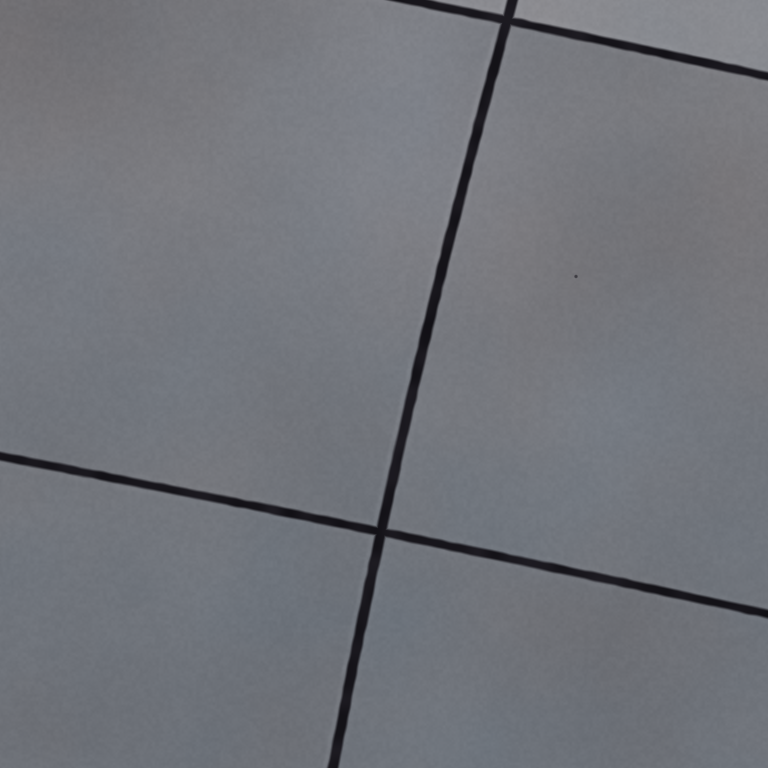
Write a three.js fragment shader that draws this texture.

```glsl
// Large grey stone paving slabs, seen at a slant, with dark open joints.
varying vec2 vUv;

// Layout: each joint family is a slightly bowed line, offset + slope + bend
const vec3 UPRIGHT = vec3(0.4336, 0.190, 0.044);
const vec3 LEVEL = vec3(0.406, -0.192, -0.0135);
const vec2 PITCH = vec2(0.72, 0.70);
const vec2 JOINT_HALF = vec2(0.0066, 0.0054);
const float FORESHORTEN = 0.975;
const float EDGE_SOFT = 0.0024;
const float EDGE_WOBBLE = 0.0012;

// Colours
const vec3 SLAB_NEAR = vec3(0.430, 0.447, 0.475);
const vec3 SLAB_FAR = vec3(0.475, 0.480, 0.500);
const vec3 WARM_STAIN = vec3(0.435, 0.422, 0.432);
const vec3 COOL_SHEEN = vec3(0.510, 0.525, 0.560);
const vec3 JOINT_DARK = vec3(0.065, 0.060, 0.080);
const vec3 JOINT_WORN = vec3(0.150, 0.140, 0.170);

// Wear
const float ROW_LIFT = 0.055;
const float CLOUD_AMOUNT = 0.045;
const float GRAIN_AMOUNT = 0.030;
const float RIM_LIGHT = 0.035;
const vec2 PIT_CENTRE = vec2(0.750, 0.640);
const float PIT_RADIUS = 0.0032;

float hash(vec2 p) {
  vec3 q = fract(vec3(p.xyx) * 0.1031);
  q += dot(q, q.yzx + 33.33);
  return fract((q.x + q.y) * q.z);
}

float noise(vec2 p) {
  vec2 i = floor(p), f = fract(p);
  f = f * f * (3.0 - 2.0 * f);
  return mix(mix(hash(i), hash(i + vec2(1.0, 0.0)), f.x),
             mix(hash(i + vec2(0.0, 1.0)), hash(i + vec2(1.0, 1.0)), f.x), f.y);
}

float fbm(vec2 p) {
  float sum = 0.0, weight = 0.5;
  for (int i = 0; i < 4; i++) {
    sum += weight * noise(p);
    p = p * 2.03 + 17.3;
    weight *= 0.5;
  }
  return sum / 0.9375;
}

float curve(vec3 c, float t) {
  return c.x + t * (c.y + t * c.z);
}

// Round soft patch, 1 at its centre
float patchAt(vec2 p, vec2 centre, vec2 size) {
  vec2 d = (p - centre) / size;
  return exp(-dot(d, d));
}

vec3 slabColour(vec2 p, vec2 slab) {
  vec2 shift = slab * 7.31;
  vec3 colour = mix(SLAB_NEAR, SLAB_FAR, smoothstep(0.0, 1.0, p.y));

  // Broad warm stains and cool sheen
  float warm = patchAt(p, vec2(0.08, 1.0), vec2(0.34, 0.20))
             + 0.8 * patchAt(p, vec2(0.86, 0.68), vec2(0.20, 0.16))
             + 0.4 * patchAt(p, vec2(0.85, 0.15), vec2(0.20, 0.08));
  float sheen = patchAt(p, vec2(0.55, 0.83), vec2(0.16, 0.22))
              + 0.4 * patchAt(p, vec2(0.10, 0.65), vec2(0.28, 0.16))
              + 0.35 * patchAt(p, vec2(0.81, 0.46), vec2(0.11, 0.09));
  colour = mix(colour, WARM_STAIN, 0.65 * min(warm, 1.0));
  colour = mix(colour, COOL_SHEEN, 0.50 * min(sheen, 1.0));

  // Cloudy blotches with a slight shift of hue
  float cloud = fbm(p * 5.0 + shift) - 0.5;
  float hue = fbm(p * 6.0 + shift + 41.0) - 0.5;
  colour += CLOUD_AMOUNT * cloud + hue * vec3(0.025, 0.0, -0.015);

  // Fine stone grain
  float grain = 0.6 * noise(p * 190.0) + 0.4 * noise(p * 370.0 + 9.0) - 0.5;
  return colour + GRAIN_AMOUNT * grain + ROW_LIFT * max(slab.y, 0.0);
}

void main() {
  vec2 p = vUv;

  // Slab grid and signed distance to the nearest joint of each family
  vec2 grid = (p - vec2(curve(UPRIGHT, p.y), curve(LEVEL, p.x))) / PITCH;
  vec2 slab = floor(grid);
  vec2 offset = (grid - floor(grid + 0.5)) * PITCH * FORESHORTEN;
  vec2 wobble = vec2(noise(p * 75.0), noise(p * 75.0 + 30.0)) - 0.5;
  vec2 gap = abs(offset) - JOINT_HALF - EDGE_WOBBLE * wobble;

  vec3 colour = slabColour(p, slab);

  // Pale worn rims, strongest left of the upright joint
  vec2 rim = exp(-pow((gap - 0.004) / 0.0028, vec2(2.0)));
  float rimSide = offset.x < 0.0 ? 1.0 : 0.45;
  float rimWear = 0.4 + 0.8 * noise(p * 60.0 + 5.0);
  colour += RIM_LIGHT * rimWear * max(rim.x * rimSide, 0.5 * rim.y);

  // Small dark pit
  float pit = 1.0 - smoothstep(0.3, 1.0, length(p - PIT_CENTRE) / PIT_RADIUS);
  colour = mix(colour, JOINT_WORN, 0.7 * pit);

  // Joints, with uneven dirt inside
  vec2 cover = 1.0 - smoothstep(vec2(-EDGE_SOFT), vec2(EDGE_SOFT), gap);
  float dirt = 0.6 * noise(p * 45.0 + 12.0);
  vec3 joint = mix(JOINT_DARK, JOINT_WORN, dirt);
  colour = mix(colour, joint, max(cover.x, cover.y));

  gl_FragColor = vec4(clamp(colour, 0.0, 1.0), 1.0);
}
```
